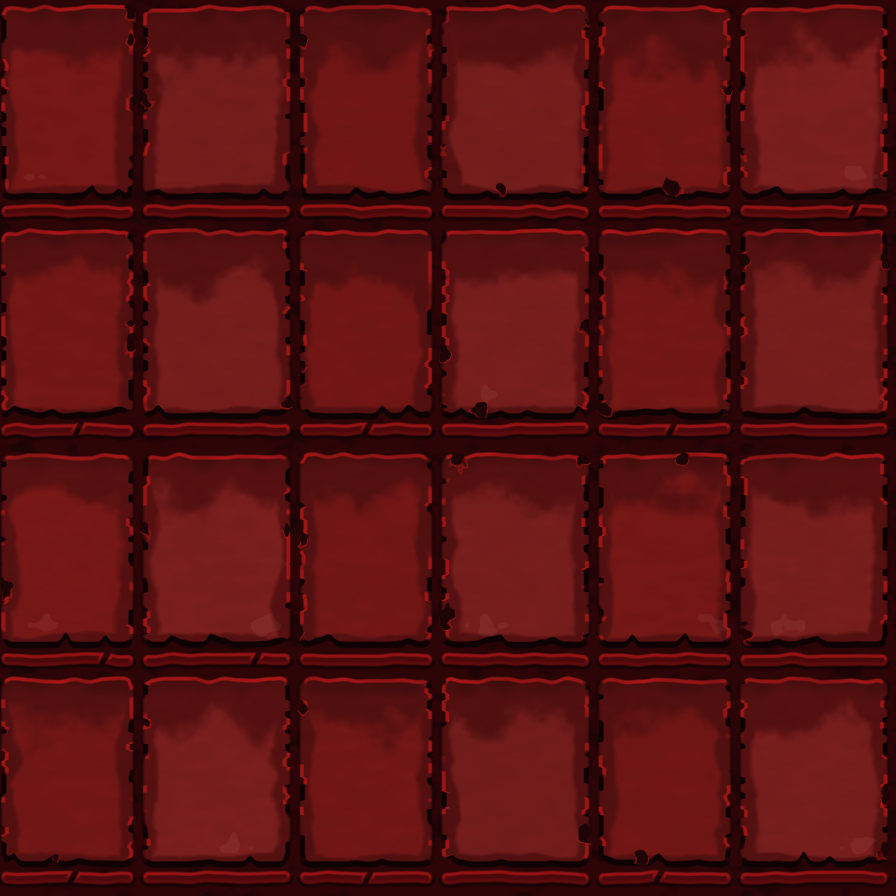
Write a Shadertoy shader that draws this pattern.

```glsl
// Worn red wall tiles: four rows of alternating narrow and wide rounded tiles,
// each row underlined by thin raised bars. Rounded-box distances are roughened
// with value noise, then painted as faces, rims, black seams and chips.

#define ROWS 4.0
#define PAIR 1.33333
#define NARROW 0.633
#define GAP 0.042
#define CORNER 0.05
#define FACE vec3(0.45, 0.103, 0.095)
#define SHADE vec3(0.33, 0.062, 0.064)
#define MORTAR vec3(0.18, 0.018, 0.027)
#define SOOT vec3(0.07, 0.012, 0.016)
#define GLOW vec3(0.66, 0.085, 0.085)

float hash(vec2 p) {
    vec3 q = fract(p.xyx * vec3(0.1031, 0.1030, 0.0973));
    q += dot(q, q.yzx + 33.33);
    return fract((q.x + q.y) * q.z);
}

float noise(vec2 p) {
    vec2 i = floor(p), f = fract(p);
    f = f * f * (3.0 - 2.0 * f);
    return mix(mix(hash(i), hash(i + vec2(1, 0)), f.x),
               mix(hash(i + vec2(0, 1)), hash(i + vec2(1, 1)), f.x), f.y);
}

float fbm(vec2 p) {
    float sum = 0.0, amp = 0.53;
    for (int i = 0; i < 4; i++) {
        sum += amp * noise(p);
        p = p * 2.03 + 17.1;
        amp *= 0.5;
    }
    return sum;
}

float roundBox(vec2 p, vec2 size, float r) {
    vec2 q = abs(p) - size + r;
    return length(max(q, 0.0)) + min(max(q.x, q.y), 0.0) - r;
}

// Antialiased coverage of a distance, in row units
float fill(float d) {
    return clamp(0.5 - 0.7 * d * iResolution.y / ROWS, 0.0, 1.0);
}

void mainImage(out vec4 fragColor, in vec2 fragCoord) {
    vec2 p = fragCoord / iResolution.xy;
    p = vec2(p.x, 1.0 - p.y) * ROWS;

    // Cell layout: narrow and wide columns, slightly uneven rows
    float pairs = p.x / PAIR + 0.012;
    float t = fract(pairs) * PAIR;
    float wide = step(NARROW, t);
    float width = mix(NARROW, PAIR - NARROW, wide);
    vec2 id = vec2(2.0 * floor(pairs) + wide, floor(p.y)) + 5.0;
    float odd = mod(floor(p.y), 2.0);
    float top = 0.026, bottom = mix(0.875, 0.855, odd);
    vec2 size = 0.5 * vec2(width - GAP, bottom - top);
    vec2 l = vec2(t - wide * NARROW - 0.5 * width, fract(p.y) - 0.5 * (top + bottom));
    float seed = hash(id);

    // Distances to the edges, and which edge is nearest
    vec2 edge = size - abs(l);
    float fromTop = l.y + size.y, fromBottom = size.y - l.y;
    float side = smoothstep(-0.015, 0.015, edge.y - edge.x);
    float upper = step(l.y, 0.0);

    // Roughened outline: wavy top, bumpy bottom, toothed sides
    float sideSeed = 7.0 * id.x + 3.0 * step(0.0, l.x);
    float teeth = smoothstep(0.5, 0.72, noise(vec2(sideSeed, p.y * 27.0)));
    float wave = 0.02 * (noise(vec2(p.x * 15.0, id.y)) - 0.4);
    float bump = 0.045 * pow(noise(vec2(p.x * 17.0, id.y + 40.0)), 4.0);
    float d = roundBox(l, size, CORNER);
    d += mix(mix(bump, wave, upper), 0.016 * teeth, side);

    // Mortar
    vec3 col = mix(MORTAR, SOOT, 0.6 * smoothstep(0.5, 0.8, fbm(p * vec2(9, 16))));

    // Face: soft dark border, deepest at the top, with painted mottling
    float inset = min(min(edge.x / 0.075, fromTop / 0.25), fromBottom / 0.045);
    inset += 1.3 * (fbm(p * 5.5 + seed * 9.0) - 0.5);
    float lit = smoothstep(0.6, 1.05, inset);
    vec3 face = FACE + mix(vec3(0.0, -0.014, -0.014), vec3(0.01, 0.013, 0.014), wide);
    vec3 tile = mix(SHADE, face, lit) * (0.97 + 0.06 * seed);
    tile *= 1.0 - 0.18 * smoothstep(0.13, 0.03, fromTop + 0.06 * noise(p * 12.0));
    tile *= 0.95 + 0.1 * fbm(p * vec2(11, 24));

    // Pale scuff low on some tiles
    vec2 scuff = l - size * vec2(1.3 * hash(id + 3.7) - 0.5, 0.8);
    float scuffed = fill(length(scuff * vec2(0.7, 1.2)) - 0.075 + 0.08 * noise(p * 24.0));
    tile += 0.3 * scuffed * step(0.4, seed) * vec3(0.12, 0.13, 0.13);
    col = mix(col, tile, fill(d));

    // Glowing rim along the top and in flecks down the sides
    float flecks = smoothstep(0.58, 0.72, noise(vec2(sideSeed + 50.0, p.y * 21.0)));
    float topGlow = upper * (0.65 + 0.35 * noise(vec2(p.x * 11.0, id.y + 9.0)));
    float rim = fill(abs(d + 0.01) - 0.008) * mix(topGlow, 0.85 * flecks, side);
    col = mix(col, GLOW, rim);

    // Black seam: solid below, broken down the sides
    float seam = fill(abs(d - 0.004) - mix(0.014, 0.011, side));
    col = mix(col, SOOT * 0.8, seam * mix(1.0 - upper, max(teeth, 0.3) * (1.0 - flecks), side));

    // Chips bitten out near the edges, with a lit lower lip
    for (int i = 0; i < 3; i++) {
        vec2 key = id * 3.1 + float(i) * 13.7;
        vec2 c = 2.0 * vec2(hash(key), hash(key + 5.3)) - 1.0;
        if (i == 1) c.y = sign(c.y) * 0.93; else c.x = sign(c.x) * 0.97;
        float r = mix(0.012, 0.042, pow(hash(key + 8.9), 2.0));
        float chip = length((l - c * size) * vec2(1.0, 0.8)) - r + 0.035 * (noise(p * 36.0) - 0.5);
        float present = step(0.6, hash(key + 2.4)) * fill(d - 0.01);
        col = mix(col, GLOW, present * fill(chip - 0.008) * step(c.y * size.y, l.y) * 0.6);
        col = mix(col, mix(MORTAR, SOOT, 0.55), present * fill(chip));
    }

    // Raised bar under each tile, sometimes split in two
    vec2 b = vec2(l.x, fract(p.y) - mix(0.943, 0.917, odd));
    b.y += 0.014 * (noise(vec2(p.x * 13.0, id.y + 70.0)) - 0.5);
    float bar = roundBox(b, vec2(size.x, 0.027), 0.025);
    float split = 0.012 - abs(b.x + 0.5 * b.y - size.x * (0.7 * seed - 0.1));
    if (odd * (1.0 - wide) + step(0.85, seed) > 0.5) bar = max(bar, split);
    col = mix(col, SOOT, 0.75 * fill(abs(bar - 0.006) - 0.009) * step(0.0, b.y));
    col = mix(col, vec3(0.29, 0.032, 0.04), fill(bar));
    float barGlow = mix(0.75, 0.2, smoothstep(-0.01, 0.012, b.y));
    col = mix(col, GLOW, barGlow * fill(abs(bar + 0.01) - 0.007));

    fragColor = vec4(col, 1.0);
}
```
